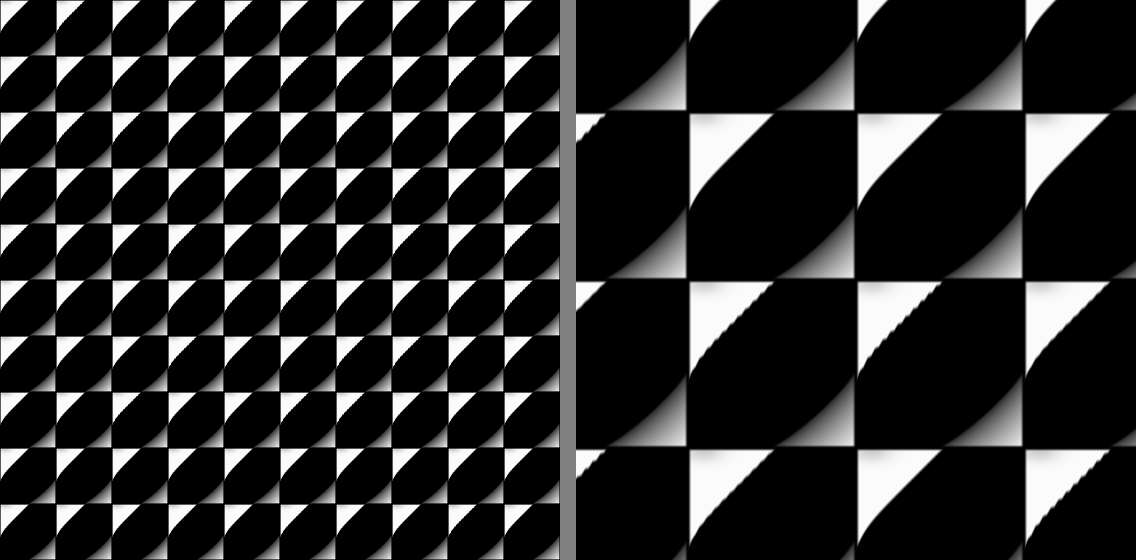
Left: the whole. Right: its middle third, enlarged.
Reproduce this pattern procedurally as a WebGL 1 fragment shader.

```glsl
precision highp float;
// Ten by ten grid of black tiles, each with a crisp white corner and a soft glowing one.

#define REPEATS 10.0        // tiles across and down
#define EDGE 0.022          // softness of the edges, in tiles
#define WHITE 0.985         // brightest level
#define CUT_SIZE 0.52       // leg of the white triangle
#define CUT_FLARE 0.085     // extra length where the cut meets the left side
#define GLOW_SIZE vec2(0.53, 0.48)
#define GLOW_BULGE 0.85     // below 1 the black bulges into the glow
#define GLOW_FALLOFF 0.55
#define NOTCHES 22.0        // steps along the cut, per tile
#define NOTCH_DEPTH 0.022

uniform vec2 u_resolution;

float hash(vec2 p) {
  return fract(sin(dot(p, vec2(127.1, 311.7))) * 43758.5453);
}

// Crisp triangle in the upper left corner, its cut more or less notched.
float whiteCorner(vec2 p, float wear) {
  vec2 q = vec2(p.x, 1.0 - p.y);
  float flare = CUT_FLARE * exp(-q.x / 0.05);
  float notch = abs(fract(q.x * NOTCHES) - 0.5) - 0.25;
  float inside = (CUT_SIZE + flare - q.x - q.y) * 0.7071 + wear * NOTCH_DEPTH * notch;
  float shape = smoothstep(-0.5 * EDGE, 0.5 * EDGE, inside);
  // Faint grey smudge below the top side.
  vec2 smudge = (q - vec2(0.09, 0.02)) / vec2(0.12, 0.06);
  return shape * (1.0 - 0.18 * exp(-dot(smudge, smudge)));
}

// Gradient that fades from the lower right corner to a curved rim.
float glowCorner(vec2 p) {
  vec2 q = vec2(1.0 - p.x, p.y) / GLOW_SIZE;
  vec2 curve = pow(max(q, vec2(0.0001)), vec2(GLOW_BULGE));
  float depth = max(1.0 - curve.x - curve.y, 0.0);
  return pow(depth + 0.0001, GLOW_FALLOFF) * smoothstep(0.0, 0.06, depth);
}

void main() {
  vec2 grid = gl_FragCoord.xy / u_resolution * REPEATS;
  vec2 tile = mod(floor(grid), REPEATS);
  vec2 p = fract(grid);

  // Only some tiles show clear notches.
  float wear = smoothstep(0.45, 1.0, hash(tile + 3.0));
  float light = whiteCorner(p, wear) + glowCorner(p);

  // Soften the straight sides of each tile.
  vec2 side = smoothstep(vec2(0.0), vec2(EDGE), min(p, 1.0 - p));
  light *= side.x * side.y;

  gl_FragColor = vec4(vec3(WHITE * clamp(light, 0.0, 1.0)), 1.0);
}
```
